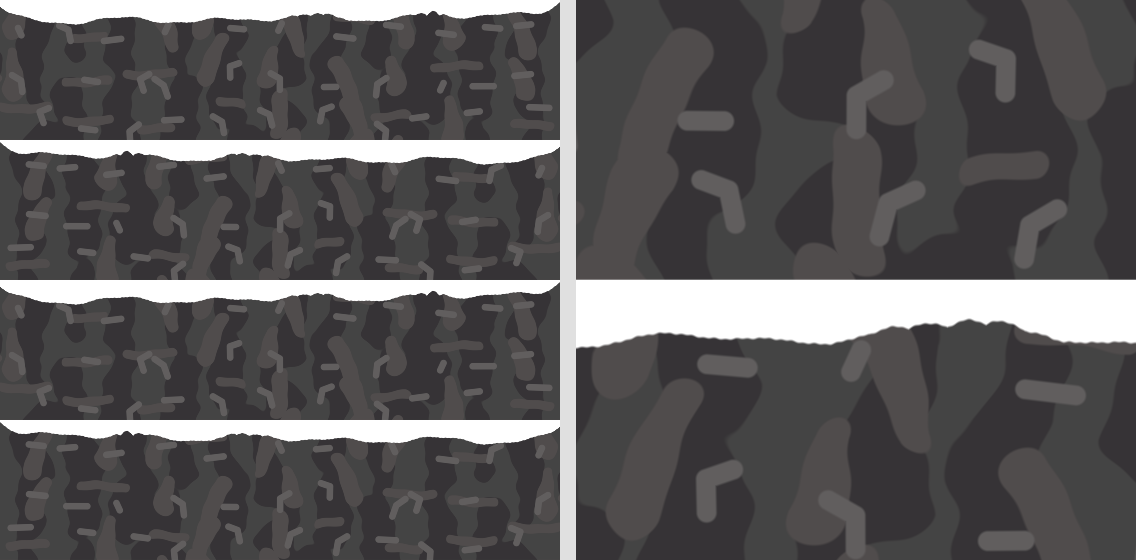
Left, the full canvas; right, a detail of the centre.
This pattern is drawn by a three.js fragment shader. Its source:

```glsl
// Four stacked bands of charcoal camouflage, each with a torn white strip on top.
// Every second band is mirrored. Blots, smears and brush strokes are tapered
// capsules scattered on jittered grids; the torn edge is a sum of sines.

varying vec2 vUv;

const float BANDS = 4.0;            // bands down; a band is 1 high and BANDS wide
const float SOFT = 0.004;           // half width of smoothed edges
const float BLEND = 0.045;          // how far neighbouring dark blots melt together
const float STROKE_RADIUS = 0.0235;
const vec2 BLOT_CELL = vec2(0.3636, 0.45);
const vec2 SMEAR_CELL = vec2(0.4444, 0.3333);
const vec2 STROKE_CELL = vec2(0.3636, 0.30);
const float STROKE_TOP = 0.10;      // offset of the stroke grid

const vec3 PAPER = vec3(1.0);
const vec3 BASE = vec3(0.267, 0.265, 0.265);
const vec3 DARK = vec3(0.21, 0.20, 0.21);
const vec3 SMEAR = vec3(0.315, 0.298, 0.298);
const vec3 STROKE = vec3(0.38, 0.37, 0.37);

vec2 hash2(vec2 p) {
  vec3 q = fract(p.xyx * vec3(0.1031, 0.1030, 0.0973));
  q += dot(q, q.yzx + 33.33);
  return fract((q.xx + q.yz) * q.zy);
}

float coverage(float d) {
  return 1.0 - smoothstep(-SOFT, SOFT, d);
}

float smoothMin(float a, float b, float k) {
  float h = max(k - abs(a - b), 0.0) / k;
  return min(a, b) - 0.25 * h * h * k;
}

// Capsule from a to b whose radius runs from ra to rb
float taper(vec2 p, vec2 a, vec2 b, float ra, float rb) {
  vec2 axis = b - a;
  float t = clamp(dot(p - a, axis) / dot(axis, axis), 0.0, 1.0);
  return length(p - a - axis * t) - mix(ra, rb, t);
}

vec2 wobble(vec2 p) {
  return p + 0.016 * sin(p.yx * vec2(19.0, 15.0) + vec2(0.7, 2.1))
           + 0.007 * sin(p.yx * vec2(43.0, 37.0) + p * 11.0);
}

// Tall dark blots, pinched at one end
float blot(vec2 p, vec2 id) {
  vec2 h = hash2(id + 17.0), k = hash2(id + 53.0), r = hash2(id + 91.0);
  vec2 centre = (id + 0.5 + 0.5 * (h - 0.5)) * BLOT_CELL;
  vec2 reach = vec2(0.12 * (k.x - 0.5), 0.10 + 0.10 * k.y);
  vec2 radii = mix(vec2(0.045), vec2(0.155), r);
  return taper(p, centre - reach, centre + reach, radii.x, radii.y);
}

// Brown smears: level bars or upright wedges
float smear(vec2 p, vec2 id) {
  vec2 h = hash2(id + 131.0), k = hash2(id + 177.0);
  vec2 centre = (id + 0.5 + 0.6 * (h - 0.5)) * SMEAR_CELL;
  bool level = k.x < 0.45;
  vec2 reach = level ? vec2(0.07 + 0.10 * k.y, 0.02 * (h.x - 0.5))
                     : vec2(0.14 * (h.y - 0.5), 0.08 + 0.06 * k.y);
  vec2 radii = level ? vec2(0.032) : mix(vec2(0.030), vec2(0.085), vec2(h.x, 1.0 - h.x));
  return taper(p, centre - reach, centre + reach, radii.x, radii.y);
}

// Pale strokes: level dashes, bent hooks or steep stubs
float stroke(vec2 p, vec2 id) {
  vec2 h = hash2(id + 211.0), k = hash2(id + 259.0);
  vec2 centre = (id + 0.5 + 0.6 * (h - 0.5)) * STROKE_CELL;
  float side = k.y < 0.5 ? -1.0 : 1.0;
  vec2 armA = vec2(0.04 + 0.035 * k.y, 0.016 * (h.x - 0.5));
  vec2 armB = -armA;
  if (k.x > 0.85) {
    armA = vec2(0.012 * side, 0.026);
    armB = -armA;
  } else if (k.x > 0.52) {
    armA = vec2(-0.065 * side, -0.02 - 0.03 * h.y);
    armB = vec2((0.03 - 0.06 * h.x) * side, 0.08);
  }
  float a = taper(p, centre, centre + armA, STROKE_RADIUS, STROKE_RADIUS);
  float b = taper(p, centre, centre + armB, STROKE_RADIUS, STROKE_RADIUS);
  return min(a, b);
}

// Depth of the white strip below the top of its band
float tornDepth(float x) {
  float d = 0.135 - 0.012 * (x - 2.0);
  d += 0.018 * sin(9.0 * x - 3.1) + 0.010 * sin(5.1 * x + 0.3);
  d += 0.006 * sin(23.0 * x + 1.0) + 0.002 * sin(171.0 * x) * sin(67.0 * x);
  float knobs = exp(-pow((x - 3.08) * 11.0, 2.0)) + 0.4 * exp(-pow((x - 2.25) * 5.0, 2.0));
  d -= 0.035 * knobs * abs(sin(34.0 * x));
  return d - 0.12 * (exp(-9.0 * x) + exp(-9.0 * (BANDS - x)));
}

void main() {
  // Band coordinates: x from 0 to BANDS, y from 0 at the top to 1
  float down = (1.0 - vUv.y) * BANDS;
  float mirrored = mod(floor(down), 2.0);
  vec2 p = vec2(mix(vUv.x, 1.0 - vUv.x, mirrored) * BANDS, fract(down));

  vec2 warped = wobble(p);
  vec2 smeared = mix(p, warped, 0.5);
  vec2 brushed = p - vec2(0.0, STROKE_TOP);
  float dark = 1.0, brown = 1.0, pale = 1.0;
  for (int j = -1; j <= 1; j++) {
    for (int i = -1; i <= 1; i++) {
      vec2 o = vec2(float(i), float(j));
      dark = smoothMin(dark, blot(warped, floor(warped / BLOT_CELL) + o), BLEND);
      brown = min(brown, smear(smeared, floor(smeared / SMEAR_CELL) + o));
      pale = min(pale, stroke(brushed, floor(brushed / STROKE_CELL) + o));
    }
  }

  vec3 colour = mix(BASE, DARK, coverage(dark));
  colour = mix(colour, SMEAR, coverage(brown));
  colour = mix(colour, STROKE, coverage(pale));
  float strip = max(tornDepth(p.x) - p.y, p.y - 1.0);
  gl_FragColor = vec4(mix(colour, PAPER, 1.0 - coverage(strip)), 1.0);
}
```
